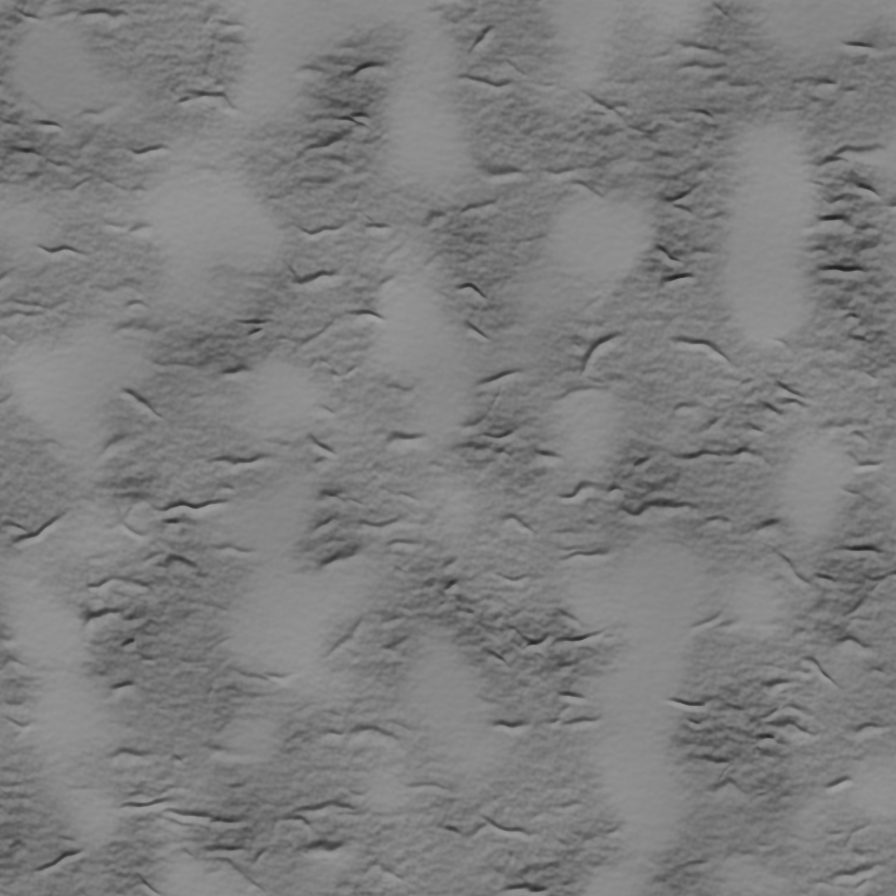
A WebGL 2 fragment shader for this texture:

```glsl
#version 300 es
precision highp float;
// Grey plaster-like skin: soft pale patches between clusters of wrinkles and short dark creases.

#define COLUMNS 5.0          // wrinkled columns across the canvas
#define PALE 0.550           // tone of the smooth patches
#define DEEP 0.482           // tone of the wrinkled areas
#define CLUSTER_SHADE 0.060  // darkening inside the clusters
#define RELIEF 0.50          // strength of the shading
#define GRAIN 0.23           // height of the fine pebbling
#define WRINKLE 0.48         // height of the medium wrinkles
#define CREASE 1.45          // height of the sharp folds
#define CREASE_WIDTH 0.0036  // thickness of a fold's steep side
#define LIGHT_STEP vec2(0.0006, -0.0019)

uniform vec2 u_resolution;
out vec4 fragColor;

vec3 hash3(vec2 p) {
    vec3 q = fract(p.xyx * vec3(0.1031, 0.1030, 0.0973));
    q += dot(q, q.yxz + 33.33);
    return fract((q.xxy + q.yzz) * q.zyx);
}

float cornerSlope(vec2 cell, vec2 offset) {
    float angle = 6.2832 * hash3(cell + 57.0).x;
    return dot(vec2(cos(angle), sin(angle)), offset);
}

float gradientNoise(vec2 p) {
    vec2 i = floor(p), f = p - i;
    vec2 u = f * f * f * (f * (f * 6.0 - 15.0) + 10.0);
    vec2 e = vec2(1.0, 0.0);
    float low = mix(cornerSlope(i, f), cornerSlope(i + e.xy, f - e.xy), u.x);
    float high = mix(cornerSlope(i + e.yx, f - e.yx), cornerSlope(i + e.xx, f - e.xx), u.x);
    return mix(low, high, u.y);
}

// 0 in the smooth patches, 1 in the wrinkled ones
float roughness(vec2 p) {
    float column = cos(6.2832 * (p.x - 0.17) * COLUMNS + 1.2 * gradientNoise(p * 3.0));
    float patches = gradientNoise(p * 7.5 + 3.0) + 0.5 * gradientNoise(p * 14.0 + 8.0);
    return smoothstep(-0.52, 0.30, patches + 0.17 * column);
}

// Knots where wrinkles crowd together
float clusters(vec2 p, float rough) {
    float knots = gradientNoise(p * 9.0 + 47.0) + 0.4 * gradientNoise(p * 21.0 + 29.0);
    return smoothstep(-0.05, 0.42, knots) * rough;
}

// Short tapered folds, one per jittered cell, steep above and soft below
float creases(vec2 p, vec2 grid, float seed) {
    vec2 home = floor(p * grid);
    float height = 0.0;
    for (int y = -1; y <= 1; y++) {
        for (int x = -1; x <= 1; x++) {
            vec2 cell = home + vec2(x, y);
            vec3 place = hash3(cell + seed);
            vec3 form = hash3(cell + seed + 101.0);
            vec2 q = p - (cell + 0.1 + 0.8 * place.xy) / grid;
            float lean = 2.0 * form.x - 1.0;
            float angle = 0.2 * lean + 0.6 * lean * lean * lean;
            q = mat2(cos(angle), -sin(angle), sin(angle), cos(angle)) * q;
            float reach = mix(0.18, 0.5, form.y) / grid.x;
            q.y += (form.z - 0.3) * 0.4 * q.x * q.x / reach;
            float taper = 1.0 - smoothstep(0.15, 1.0, abs(q.x) / reach);
            float width = CREASE_WIDTH * mix(0.75, 1.2, form.z);
            width *= q.y > 0.0 ? 1.0 : 1.8;
            float fold = exp(-q.y * q.y / (width * width));
            height = max(height, fold * taper * mix(0.2, 1.0, place.z));
        }
    }
    return height;
}

float surfaceHeight(vec2 p, float rough, float knot) {
    vec2 warp = vec2(gradientNoise(p * 24.0 + 5.0), gradientNoise(p * 30.0 + 41.0));
    vec2 bent = p + vec2(0.008, 0.010) * warp;
    bent.y += 0.0035 * gradientNoise(p * 62.0 + 13.0);

    // Winding bands where the wrinkles gather into chains
    float contour = gradientNoise(p * 4.5 + 19.0 + 0.3 * warp);
    float chain = exp(-contour * contour / 0.0022) * rough * rough;

    float grain = gradientNoise(p * vec2(72.0, 105.0))
                + 0.5 * gradientNoise(p * vec2(135.0, 170.0) + 23.0);
    float ridge = 1.0 - 2.0 * abs(gradientNoise(bent * vec2(17.0, 44.0) + 31.0));
    float ripple = gradientNoise(bent * vec2(34.0, 68.0) + 67.0);

    float height = GRAIN * grain * (0.15 + 0.5 * rough + 0.6 * knot + 0.4 * chain);
    height += WRINKLE * (0.55 * ridge + 0.7 * ripple) * (0.22 * rough + 0.8 * knot + 0.6 * chain);
    float folds = creases(bent, vec2(10.0, 15.0), 7.0) * (0.65 + 0.5 * knot)
                + 0.7 * creases(bent, vec2(17.0, 30.0), 211.0) * (0.15 + 0.85 * knot + 0.5 * chain);
    return height + CREASE * folds * smoothstep(0.1, 0.7, rough);
}

void main() {
    vec2 p = gl_FragCoord.xy / u_resolution;
    float rough = roughness(p);
    float knot = clusters(p, rough);

    // Light from below: upper flanks fall into shade
    float slope = surfaceHeight(p - LIGHT_STEP, rough, knot)
                - surfaceHeight(p + LIGHT_STEP, rough, knot);
    float shade = RELIEF * slope;
    shade = shade > 0.0 ? 0.12 * (1.0 - exp(-shade / 0.12)) : 0.36 * (exp(shade / 0.36) - 1.0);

    float tone = mix(PALE, DEEP, smoothstep(0.0, 0.9, rough)) - CLUSTER_SHADE * knot;
    tone += 0.06 * gradientNoise(p * 6.0 + 83.0);
    tone += 0.025 * gradientNoise(p * 190.0) * (0.3 + rough);
    fragColor = vec4(vec3(clamp(tone + shade, 0.0, 1.0)), 1.0);
}
```
